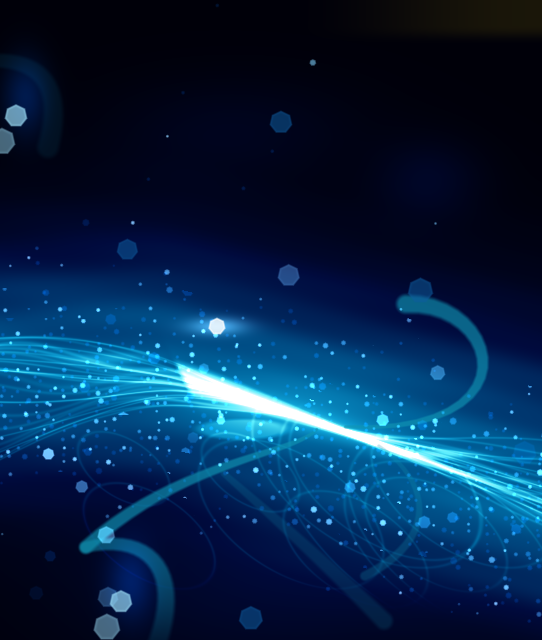
Write a Shadertoy shader that draws this background.

```glsl
// Draws a glowing blue light stream with ribbons, fine strands and seven-sided bokeh.

const float TAU = 6.2831853;
const float AA = .0018; // edge softness
const vec3 TEAL = vec3(.06, .58, .7);
const vec3 ICE = vec3(.62, .88, .98);

float hash(vec2 p) {
    return fract(sin(dot(p, vec2(127.1, 311.7))) * 43758.5);
}

// Energy to colour, from night to white
vec3 ramp(float e) {
    vec4 k = clamp(e * 5. - vec4(0, 1, 2, 3), 0., 1.);
    vec3 c = mix(vec3(0, 0, .035), vec3(0, .04, .24), k.x);
    c = mix(c, vec3(0, .22, .44), k.y);
    c = mix(c, vec3(0, .4, .62), k.z);
    c = mix(c, vec3(.05, .62, .83), k.w);
    c = mix(c, vec3(.35, .93, .99), clamp(e * 5. - 4., 0., 1.));
    return mix(c, vec3(1), clamp(e * 2. - 2., 0., 1.));
}

// Height of the stream: level on the left, then descending
float spine(float x) {
    float u = x - .26;
    return .425 - .1775 * (u + sqrt(u * u + .003));
}

float glow(vec2 p, vec2 center, vec2 radii) {
    vec2 q = (p - center) / radii;
    return exp(-dot(q, q));
}

float line(float d, float w) {
    return exp(-d * d / (w * w));
}

float heptagon(vec2 p, float radius) {
    float sector = TAU / 7.;
    float a = mod(atan(p.x, p.y), sector) - .5 * sector;
    float d = length(p) * cos(a) - radius;
    return (1. - smoothstep(-AA, AA, d)) * mix(.82, 1., smoothstep(-.3 * radius, 0., d));
}

// Soft tapering band along a cubic curve
float ribbon(vec2 p, vec2 a, vec2 b, vec2 c, vec2 d, float w0, float w1) {
    float best = 9., along = 0.;
    vec2 last = a;
    for (int i = 1; i <= 20; i++) {
        float t = float(i) / 20., s = 1. - t;
        vec2 next = s * s * s * a + 3. * s * t * (s * b + t * c) + t * t * t * d;
        vec2 e = next - last, q = p - last;
        float h = clamp(dot(q, e) / dot(e, e), 0., 1.);
        float dist = length(q - e * h);
        if (dist < best) { best = dist; along = t + (h - 1.) / 20.; }
        last = next;
    }
    float w = mix(w0, w1, along);
    return 1. - smoothstep(.55 * w, w + AA, best);
}

// One jittered heptagon per grid cell
vec3 bokeh(vec2 p, float cells, float density, float size) {
    vec2 seed = floor(p * cells) + cells;
    float tone = hash(seed + 21.9);
    vec2 center = .3 + .4 * vec2(hash(seed + 7.7), hash(seed + 13.3));
    float shape = heptagon((fract(p * cells) - center) / cells, size * mix(.4, 1., hash(seed + 3.1)));
    vec3 tint = mix(vec3(0, .3, .65), mix(TEAL, ICE, tone), smoothstep(.3, .9, tone));
    return tint * shape * step(hash(seed), density) * mix(.3, 1., tone * tone);
}

// Fine lines pinched together at the bright middle
float strands(vec2 p) {
    float sum = 0., u = p.x - .5, v = abs(u);
    for (int i = 0; i < 28; i++) {
        float h = hash(vec2(i, 4)), k = hash(vec2(i, 9));
        float y = spine(p.x) + (h - .25) * .5 * u * v / (.15 + v);
        y += .035 * v * sin(p.x * mix(6., 22., k) + TAU * h);
        sum += mix(.16, .07, k) * line(p.y - y, mix(.0015, .0045, k * k));
    }
    return sum;
}

// Thin looping trails beneath the stream
float loops(vec2 p) {
    float sum = 0.;
    for (int i = 0; i < 12; i++) {
        vec2 s = vec2(i, 31);
        vec2 q = p - vec2(.08 + .7 * hash(s), .14 + .16 * hash(s + 5.));
        q.y += .4 * q.x;
        sum += .09 * line(length(q * vec2(.7, 1)) - mix(.05, .18, hash(s + 9.)), .0018);
    }
    return sum;
}

void mainImage(out vec4 fragColor, in vec2 fragCoord) {
    vec2 p = fragCoord / iResolution.y;
    float d = p.y - spine(p.x);

    // Haze with flowing wisps
    float wisps = sin(d * 55. + 3. * sin(p.x * 5.)) + .6 * sin(d * 110. - p.x * 9.);
    float e = .53 * line(d, d > 0. ? .18 + .08 * p.x : .17) * (1. + .07 * wisps);
    e += .14 * glow(p, vec2(.42, .1), vec2(.34, .16)) + .1 * glow(p, vec2(.67, .72), vec2(.08, .06));
    e += .07 * glow(p, vec2(.37, .8), vec2(.2, .08)) + .2 * glow(p, vec2(.44, .37), vec2(.22, .06));

    // Bright wedge, its tail and nearby gleams
    float halfWidth = mix(.03, .006, smoothstep(.27, .6, p.x));
    float wedge = smoothstep(0., .012, p.x - .485 + .5 * p.y) * mix(1., .45, smoothstep(.58, .66, p.x));
    e += wedge * (.42 - .42 * smoothstep(.4 * halfWidth, halfWidth, abs(d)) + .22 * exp(-abs(d) / .016));
    e += .55 * glow(vec2(p.x, d), vec2(.47, 0), vec2(.13, .006));
    e += .25 * glow(p, vec2(.18, .44), vec2(.06, .01)) + .25 * glow(p, vec2(.68, .29), vec2(.07, .007));
    e += .22 - .22 * smoothstep(.7, 1.05, length((p - vec2(.378, .329)) / vec2(.08, .018)));
    float under = smoothstep(.03, .14, p.y) * (1. - smoothstep(-.03, .03, d));
    vec3 col = ramp(e + strands(p) + loops(p) * under);

    // Ribbons of light
    float arc = ribbon(p, vec2(.634, .525), vec2(.78, .53), vec2(.84, .32), vec2(.54, .333), .017, .002);
    float sweep = ribbon(p, vec2(.495, .329), vec2(.46, .29), vec2(.28, .28), vec2(.134, .145), .0015, .012);
    float hook = ribbon(p, vec2(.134, .145), vec2(.24, .17), vec2(.29, .1), vec2(.24, -.02), .01, .018);
    float thread = ribbon(p, vec2(.592, .303), vec2(.67, .25), vec2(.69, .16), vec2(.57, .1), .002, .008);
    float beam = ribbon(p, vec2(.35, .26), vec2(.43, .19), vec2(.52, .11), vec2(.6, .03), .005, .016);
    float halo = ribbon(p, vec2(-.02, .905), vec2(.07, .91), vec2(.1, .86), vec2(.075, .77), .012, .02);
    col = mix(col, TEAL, .65 * max(arc, sweep));
    col = mix(col, TEAL, .5 * hook * smoothstep(-.08, .14, p.y));
    col = mix(col, TEAL, .25 * max(thread, beam * .7) + .1 * halo);

    // Scattered bokeh, denser and finer near the stream
    float belt = line(d + .03, .13);
    col += .5 * bokeh(p, 8., .22 * smoothstep(.75, .55, p.y), .018);
    col += .9 * bokeh(p + .37, 19., .4 * belt, .009);
    for (float i = 0.; i < 3.; i++)
        col += bokeh(p + .13 * i, 36. + 19. * i, .38 * belt, .0045 - .001 * i);

    // Leaning pairs of pale lights, blue discs and a white flare
    for (float i = 0.; i < 2.; i++) {
        vec2 q = p - mix(vec2(.025, .819), vec2(.189, .06), i);
        col += vec3(0, .1, .26) * glow(q, vec2(.015, .03), vec2(.035, .06));
        col = mix(col, ICE, .8 * heptagon(q, .016));
        col = mix(col, ICE, .55 * heptagon(q + vec2(.022, .04), .019));
    }
    float discs = heptagon(p - vec2(.439, .809), .016) + heptagon(p - vec2(.199, .61), .015);
    discs += heptagon(p - vec2(.392, .034), .017) + heptagon(p - vec2(.657, .546), .018);
    col = mix(col, vec3(.05, .36, .62), .65 * discs);
    vec2 flare = vec2(.339, .49);
    col += ICE * .45 * glow(p, flare, vec2(.045, .013));
    col = mix(col, vec3(1), heptagon(p - flare, .012));

    // Dim olive corner
    col += vec3(.1, .085, 0) * smoothstep(.45, .82, p.x) * smoothstep(.93, .96, p.y);
    fragColor = vec4(clamp(col, 0., 1.), 1);
}
```
